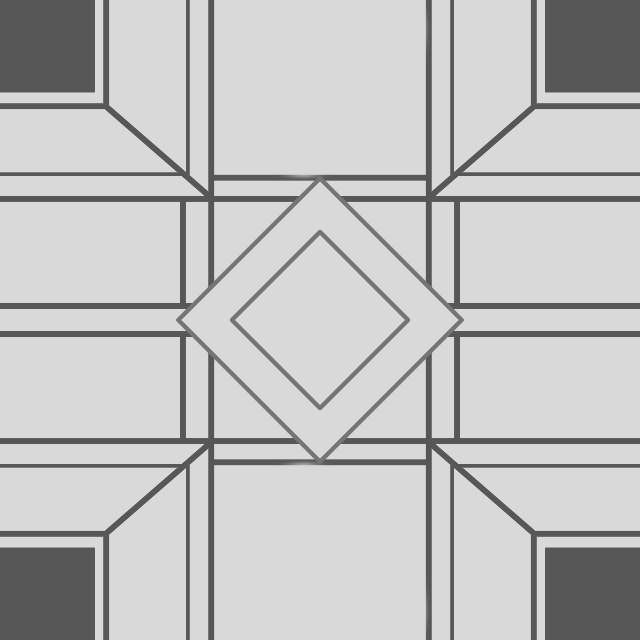
Reproduce this pattern procedurally as a WebGL 1 fragment shader.

```glsl
precision highp float;
// Symmetric panelled line layout with corner blocks and a nested central diamond.
uniform vec2 u_resolution;

const vec3 PAPER = vec3(0.85);
const vec3 INK = vec3(0.34);
const vec3 DIAMOND_INK = vec3(0.46);
const vec3 SHEEN = vec3(0.62);

const float BOLD = 0.0046;
const float THIN = 0.0028;
const float DIAMOND_LINE = 0.0034;
const float FAR = 0.6;

// Distance to a stroke from a to b with the given half width
float stroke(vec2 p, vec2 a, vec2 b, float halfWidth) {
  vec2 ab = b - a;
  float t = clamp(dot(p - a, ab) / dot(ab, ab), 0.0, 1.0);
  return length(p - a - ab * t) - halfWidth;
}

float horizontal(vec2 p, float y, float x0, float x1, float halfWidth) {
  return stroke(p, vec2(x0, y), vec2(x1, y), halfWidth);
}

float vertical(vec2 p, float x, float y0, float y1, float halfWidth) {
  return stroke(p, vec2(x, y0), vec2(x, y1), halfWidth);
}

// Outline of a diamond, in folded coordinates
float diamondOutline(vec2 p, float radius, float halfWidth) {
  return stroke(p, vec2(radius, 0.0), vec2(0.0, radius), halfWidth);
}

float cornerBlock(vec2 p, vec2 corner) {
  vec2 d = corner - p;
  return max(d.x, d.y);
}

float coverage(float d, float pixel) {
  return 1.0 - smoothstep(-0.5 * pixel, 0.5 * pixel, d);
}

float softSpot(vec2 p, vec2 center, vec2 size) {
  vec2 q = (p - center) / size;
  return exp(-dot(q, q));
}

// All straight panel lines of one quadrant
float panelLines(vec2 p) {
  // Main grid
  float d = vertical(p, 0.1699, 0.0, FAR, BOLD);
  d = min(d, horizontal(p, 0.1892, 0.0, FAR, BOLD));
  // Side and top panels
  d = min(d, horizontal(p, 0.2224, 0.0, 0.1699, BOLD));
  d = min(d, horizontal(p, 0.0219, 0.0, FAR, BOLD));
  d = min(d, vertical(p, 0.2142, 0.0219, 0.1892, BOLD));
  // Corner frame and its mitre
  d = min(d, vertical(p, 0.334, 0.334, FAR, BOLD));
  d = min(d, horizontal(p, 0.334, 0.334, FAR, BOLD));
  d = min(d, stroke(p, vec2(0.1706, 0.1914), vec2(0.3343, 0.3336), BOLD));
  // Fine inner frame
  d = min(d, vertical(p, 0.2064, 0.224, FAR, THIN));
  return min(d, horizontal(p, 0.2279, 0.211, FAR, THIN));
}

void main() {
  float side = min(u_resolution.x, u_resolution.y);
  float pixel = 1.0 / side;
  vec2 uv = (gl_FragCoord.xy - 0.5 * u_resolution) / side;
  vec2 p = abs(uv);

  // Faint worn highlights along the ink
  vec2 mirrored = vec2(uv.x, p.y);
  float sheen = softSpot(mirrored, vec2(-0.026, 0.226), vec2(0.024, 0.004));
  sheen += 0.5 * softSpot(mirrored, vec2(0.166, 0.455), vec2(0.003, 0.03));
  vec3 lineColor = mix(INK, SHEEN, clamp(sheen, 0.0, 1.0));

  // Panels and corner blocks
  vec3 color = mix(PAPER, lineColor, coverage(panelLines(p), pixel));
  color = mix(color, INK, coverage(cornerBlock(p, vec2(0.3516, 0.3555)), pixel));

  // Diamond covers the grid, then its two outlines
  float outerRadius = 0.2214;
  float innerRadius = 0.1376;
  float fill = (p.x + p.y - outerRadius) * 0.7071;
  color = mix(color, PAPER, coverage(fill, pixel));
  float outline = min(diamondOutline(p, outerRadius, DIAMOND_LINE),
                      diamondOutline(p, innerRadius, DIAMOND_LINE));
  color = mix(color, DIAMOND_INK, coverage(outline, pixel));

  gl_FragColor = vec4(color, 1.0);
}
```
